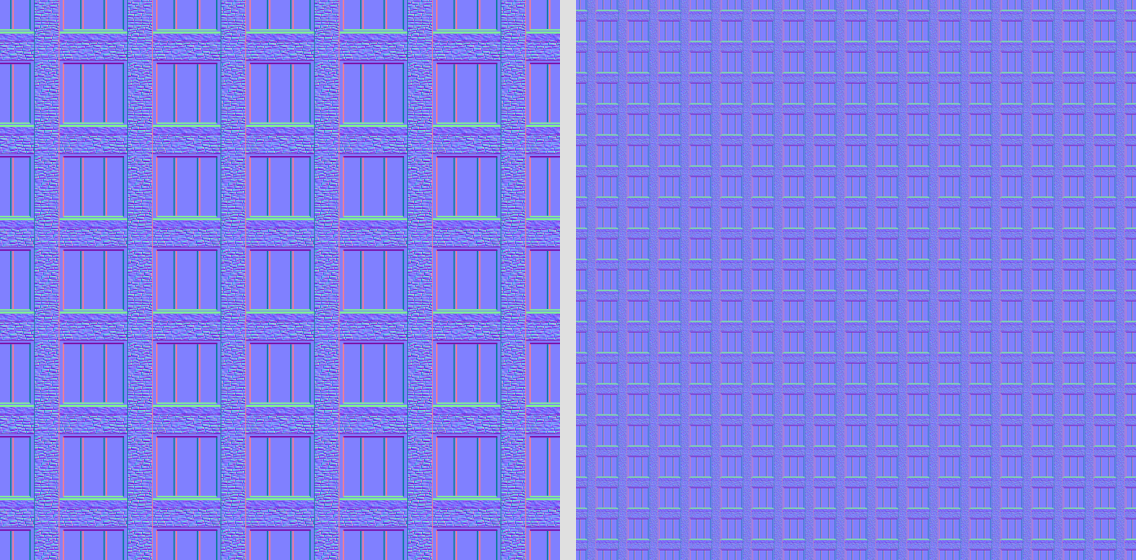
Left, the tile; right, the same tile 3 across and 3 down.
A WebGL 2 fragment shader for this texture map:

```glsl
#version 300 es
precision highp float;

uniform vec2 u_resolution;
out vec4 fragColor;

const float REPEATS = 6.0;
const float CELL = 128.0;                    // units along one cell
const vec2 WINDOW = vec2(94.0, 91.0);        // window size in units
const vec2 WALL_MARGIN = vec2(17.0, 18.0);   // wall left of and below it
const vec2 CELL_SHIFT = vec2(64.0);

const vec3 FLAT = vec3(0.50, 0.50, 1.00);
const vec3 FACE_RIGHT = vec3(0.97, 0.49, 0.57);
const vec3 FACE_LEFT = vec3(0.04, 0.49, 0.60);
const vec3 FACE_UP = vec3(0.50, 0.96, 0.56);
const vec3 FACE_DOWN = vec3(0.49, 0.03, 0.64);

float hash(vec2 p) {
    vec3 q = fract(p.xyx * 0.1031);
    q += dot(q, q.yzx + 33.33);
    return fract((q.x + q.y) * q.z);
}

// Value noise that wraps once per cell
float wrapNoise(vec2 p, vec2 grid) {
    vec2 g = p / CELL * grid;
    vec2 i = floor(g);
    vec2 f = fract(g);
    f = f * f * (3.0 - 2.0 * f);
    float a = hash(mod(i, grid));
    float b = hash(mod(i + vec2(1.0, 0.0), grid));
    float c = hash(mod(i + vec2(0.0, 1.0), grid));
    float d = hash(mod(i + 1.0, grid));
    return mix(mix(a, b, f.x), mix(c, d, f.x), f.y);
}

// Box-filtered coverage of the interval from lo to hi
float band(float x, float lo, float hi, float pixel) {
    return clamp((x - lo) / pixel + 0.5, 0.0, 1.0)
         - clamp((x - hi) / pixel + 0.5, 0.0, 1.0);
}

float box(vec2 p, vec2 lo, vec2 hi, float pixel) {
    return band(p.x, lo.x, hi.x, pixel) * band(p.y, lo.y, hi.y, pixel);
}

// Thin courses of uneven split stone
float stoneHeight(vec2 p) {
    const vec2 stones = vec2(12.0, 32.0);
    vec2 warped = p + vec2(0.0, 3.0 * wrapNoise(p, vec2(16.0)) - 1.5);
    vec2 g = warped / CELL * stones;
    g.x += hash(vec2(mod(floor(g.y), stones.y), 71.0));
    vec2 edge = abs(fract(g) - 0.5);
    float body = (1.0 - smoothstep(0.25, 0.5, edge.y))
               * (1.0 - smoothstep(0.40, 0.5, edge.x));
    float rise = 0.25 + 1.25 * hash(mod(floor(g), stones));
    return rise * body + 1.1 * wrapNoise(p, vec2(32.0, 64.0));
}

// Smoother lintel with slanted tooling
float lintelHeight(vec2 p) {
    return 1.3 * wrapNoise(vec2(p.x + p.y, p.y), vec2(24.0, 48.0))
         + 0.5 * wrapNoise(p, vec2(64.0)) + 0.15 * p.y;
}

float wallHeight(vec2 p, float lintel) {
    return lintel > 0.5 ? lintelHeight(p) : stoneHeight(p);
}

vec3 wallNormal(vec2 p) {
    const float STEP = 0.7;
    bool overBay = p.x > 0.0 && p.x < WINDOW.x;
    float lintel = overBay && p.y > -10.5 && p.y < 0.0 ? 1.0 : 0.0;
    float h = wallHeight(p, lintel);
    float hx = wallHeight(p + vec2(STEP, 0.0), lintel);
    float hy = wallHeight(p + vec2(0.0, STEP), lintel);
    return normalize(vec3(vec2(h - hx, h - hy) / STEP, 1.0)) * 0.5 + 0.5;
}

vec3 smoothWall(vec2 p, float pixel) {
    vec3 sum = vec3(0.0);
    for (int i = 0; i < 4; i++) {
        vec2 offset = vec2(i & 1, i >> 1) * 0.5 - 0.25;
        sum += wallNormal(p + offset * pixel);
    }
    return sum * 0.25;
}

vec3 addWindow(vec3 color, vec2 p, float pixel) {
    color = mix(color, FLAT, box(p, vec2(0.0), WINDOW, pixel));
    // Inner frame and mullions
    color = mix(color, FACE_RIGHT, box(p, vec2(5.0, 5.0), vec2(7.0, 87.0), pixel));
    color = mix(color, FACE_LEFT, box(p, vec2(87.2, 5.0), vec2(89.2, 87.0), pixel));
    for (int i = 0; i < 2; i++) {
        float x = 28.9 + 32.0 * float(i);
        color = mix(color, FACE_LEFT, box(p, vec2(x, 6.0), vec2(x + 1.8, 86.0), pixel));
        color = mix(color, FACE_RIGHT, box(p, vec2(x + 3.1, 6.0), vec2(x + 5.0, 86.0), pixel));
    }
    // Head and stepped sill
    color = mix(color, FACE_DOWN, box(p, vec2(6.0, 86.0), vec2(89.0, 88.0), pixel));
    color = mix(color, FACE_UP, box(p, vec2(6.0, 4.1), vec2(88.0, 6.0), pixel));
    return mix(color, FACE_UP, box(p, vec2(0.0), vec2(WINDOW.x, 2.7), pixel));
}

void main() {
    vec2 uv = gl_FragCoord.xy / u_resolution;
    float pixel = REPEATS * CELL / min(u_resolution.x, u_resolution.y);
    vec2 p = mod(uv * REPEATS * CELL - CELL_SHIFT, CELL) - WALL_MARGIN;

    vec3 color = addWindow(smoothWall(p, pixel), p, pixel);

    // Joints around the bay
    float bay = band(p.x, 0.0, WINDOW.x, pixel);
    color = mix(color, FACE_DOWN, 0.8 * bay * band(p.y, 90.6, 91.6, pixel));
    color = mix(color, FACE_DOWN, 0.6 * bay * band(p.y, -11.0, -10.2, pixel));
    color = mix(color, FACE_RIGHT, 0.9 * band(p.x, -0.6, 0.6, pixel));
    color = mix(color, FACE_LEFT, 0.9 * band(p.x, 93.5, 94.6, pixel));
    fragColor = vec4(color, 1.0);
}
```
